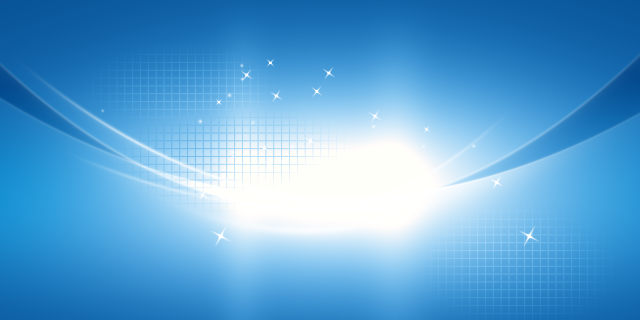
Write a Shadertoy shader that draws this background.

```glsl
// Soft blue backdrop with a white central glow, crossing light ribbons, faint grids and sparkles.
#define GLOW_CENTER vec2(1.04, 0.40)
#define GLOW_STRENGTH 1.2
#define GRID_STEP 0.0245
#define GRID_ORIGIN vec2(0.684, 0.609)
#define GRID_LINE 0.0016
#define STAR_COUNT 28
#define BIG_STAR_SIZE 0.038
#define BEAM_STRENGTH 0.10

// Sine-free hash: one number in, two values in 0..1 out.
vec2 hash21(float n) {
    vec3 q = fract(vec3(n) * vec3(0.1031, 0.1030, 0.0973));
    q += dot(q, q.yzx + 33.33);
    return fract((q.xx + q.yz) * q.zy);
}

float bell(float x, float width) {
    float q = x / width;
    return exp(-q * q);
}

// Approximate signed distance to a parabola; positive is above it.
float parabola(vec2 p, vec2 apex, float bend) {
    float dx = p.x - apex.x;
    float slope = 2.0 * bend * dx;
    return (p.y - apex.y - bend * dx * dx) / sqrt(1.0 + slope * slope);
}

// Thin bright edge with a soft sheen on its lower side.
float ribbon(float d, float edge, float sheen, float pixel) {
    float below = smoothstep(pixel, -pixel, d);
    return 0.65 * bell(d, edge + 0.5 * pixel) + 0.35 * below * exp(d / sheen);
}

// Square grid fading out towards the rim of an ellipse.
float grid(vec2 p, vec2 center, vec2 radius, float pixel) {
    vec2 cell = abs(fract((p - GRID_ORIGIN) / GRID_STEP + 0.5) - 0.5) * GRID_STEP;
    vec2 line = smoothstep(GRID_LINE + pixel * 0.6, GRID_LINE - pixel * 0.6, cell);
    float fade = smoothstep(1.0, 0.2, length((p - center) / radius));
    return max(line.x, line.y) * fade;
}

// Four tapering rays around a small glowing core.
float sparkle(vec2 d, float size, float angle, float pixel) {
    float c = cos(angle), s = sin(angle);
    d = abs(mat2(c, s, -s, c) * d);
    vec2 taper = max(1.0 - d / size, 0.0);
    float thick = 0.035 * size + 0.4 * pixel;
    float rays = taper.x * bell(d.y, thick) + taper.y * bell(d.x, thick);
    return rays + 0.8 * bell(length(d), 0.14 * size + 0.3 * pixel);
}

// Dark blue at 0, pale blue at 1, white beyond.
vec3 blueRamp(float t) {
    return vec3(0.05, 0.36, 0.63) + t * vec3(0.37, 0.64, 0.65)
         + t * t * vec3(0.46, -0.06, -0.30);
}

void mainImage(out vec4 fragColor, in vec2 fragCoord) {
    float pixel = 1.0 / iResolution.y;
    vec2 p = fragCoord * pixel;
    p.x += 1.0 - 0.5 * iResolution.x * pixel;

    // Central glow, falling off faster downwards
    vec2 g = p - GLOW_CENTER;
    float tone = GLOW_STRENGTH * bell(g.x, 0.80) * bell(g.y, g.y > 0.0 ? 0.39 : 0.34);
    tone += 0.14 * bell(p.y - 0.35, 0.30) - 0.07;

    // Vertical beams
    float beams = bell(p.x - 0.755, 0.07) + bell(p.x - 1.24, 0.09);
    tone += BEAM_STRENGTH * beams * smoothstep(1.05, 0.75, p.y);

    // Wide valley and the arch below it
    float valley = parabola(p, vec2(1.04, 0.38), 0.29);
    float arch = parabola(p, vec2(0.985, 0.344), 0.47);
    float underValley = smoothstep(pixel, -pixel, valley);
    float underArch = smoothstep(pixel, -pixel, arch);
    tone += 0.14 * underValley * bell(valley, 0.15);
    tone -= 0.20 * underArch * bell(arch, 0.25);

    // Grids: pale on dark areas, blue on the bright one
    tone += 0.13 * grid(p, vec2(0.57, 0.73), vec2(0.36, 0.15), pixel);
    tone -= 0.24 * grid(p, vec2(0.74, 0.50), vec2(0.42, 0.19), pixel);
    tone += 0.14 * grid(p, vec2(1.62, 0.16), vec2(0.36, 0.23), pixel);

    vec3 color = blueRamp(clamp(tone, -0.12, 1.15));
    float sides = bell(p.x, 0.30) + 0.6 * bell(p.x - 2.0, 0.22);
    color += vec3(-0.08, 0.05, 0.05) * sides * bell(p.y - 0.38, 0.22);

    // White light along the ribbons
    float light = 0.40 * ribbon(valley, 0.003, 0.035, pixel) * bell(p.x - 1.0, 0.80);
    light += 0.65 * underValley * bell(valley, 0.055) * bell(p.x - 1.28, 0.36);
    light += 0.75 * ribbon(arch, 0.003, 0.020, pixel) * bell(p.x - 0.985, 0.80);
    float sweep = parabola(p, vec2(1.10, 0.375), 0.40);
    light += 0.85 * ribbon(sweep, 0.004, 0.018, pixel)
           * smoothstep(0.03, 0.50, p.x) * smoothstep(1.12, 0.85, p.x);
    float rightFold = parabola(p, vec2(0.95, 0.344), 0.75);
    light += 0.65 * ribbon(rightFold, 0.004, 0.025, pixel)
           * smoothstep(0.95, 1.20, p.x) * smoothstep(1.62, 1.30, p.x);
    float leftFold = parabola(p, vec2(1.0, 0.349), 0.28);
    light += 0.45 * ribbon(leftFold, 0.004, 0.030, pixel)
           * smoothstep(0.18, 0.50, p.x) * smoothstep(1.05, 0.85, p.x);
    float innerArc = parabola(p, vec2(0.95, 0.280), 0.50);
    light += 0.75 * (0.6 * bell(innerArc, 0.012) + 0.4 * bell(innerArc, 0.028))
           * bell(p.x - 0.97, 0.27);

    // Scattered sparkles and dots, denser near the middle
    for (int i = 0; i < STAR_COUNT; i++) {
        float id = float(i);
        vec2 a = hash21(id + 3.7), b = hash21(id + 71.3), look = hash21(id + 137.9);
        vec2 d = p - vec2(0.25, 0.34) - vec2(1.45, 0.50) * mix(a, b, 0.35);
        if (i % 2 == 0) light += sparkle(d, mix(0.014, 0.025, look.x), 0.4 + 0.4 * look.y, pixel);
        else light += mix(0.4, 0.8, look.y) * bell(length(d), mix(0.003, 0.006, look.x));
    }

    // Two large sparkles
    for (float side = -1.0; side < 2.0; side += 2.0)
        light += 1.2 * sparkle(p - vec2(1.172 + 0.482 * side, 0.262), BIG_STAR_SIZE, 0.5, pixel);

    color = mix(color, vec3(1.0), clamp(light, 0.0, 1.0));
    fragColor = vec4(clamp(color, 0.0, 1.0), 1.0);
}
```
